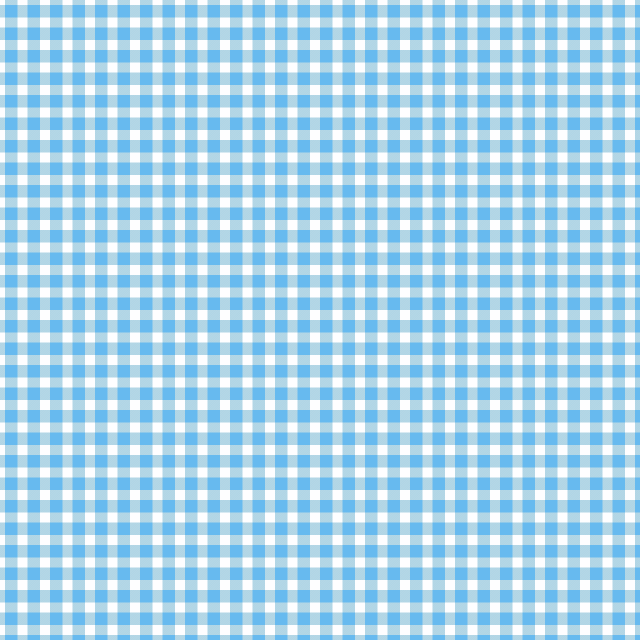
Give the GLSL for this pattern, as a Shadertoy shader.

```glsl
// Sky blue gingham check: crossed bands on white, with finely hatched half-tone squares.

// Antialiased band coverage per axis, centred in each unit cell
vec2 bandCoverage(vec2 cell, float pixel) {
    vec2 inside = 5.0 / 18.0 - abs(fract(cell) - 0.5);
    return clamp(inside / pixel + 0.5, 0.0, 1.0);
}

// Diagonal twill, faded out where its lines are too fine to resolve
float twill(vec2 cell, float pixel) {
    float visible = smoothstep(2.0, 4.0, 0.1 / pixel);
    return visible * sin(6.2831853 * 10.0 * (cell.x + cell.y));
}

void mainImage(out vec4 fragColor, in vec2 fragCoord) {
    // Cells are counted from the upper left, 28 and 4/9 across the canvas
    float pixel = 256.0 / 9.0 / iResolution.y;
    vec2 cell = vec2(fragCoord.x, iResolution.y - fragCoord.y) * pixel;

    vec3 white = vec3(0.995, 0.995, 1.0);
    vec3 blue = vec3(0.405, 0.73, 0.937);
    vec3 halfTone = vec3(0.70, 0.84, 0.90) + vec3(0.2, 0.1, 0.06) * twill(cell, pixel);

    // One band gives the half tone, two crossing bands give solid blue
    vec2 band = bandCoverage(cell, pixel);
    vec3 color = mix(mix(white, halfTone, band.x), mix(halfTone, blue, band.x), band.y);

    fragColor = vec4(color, 1.0);
}
```
